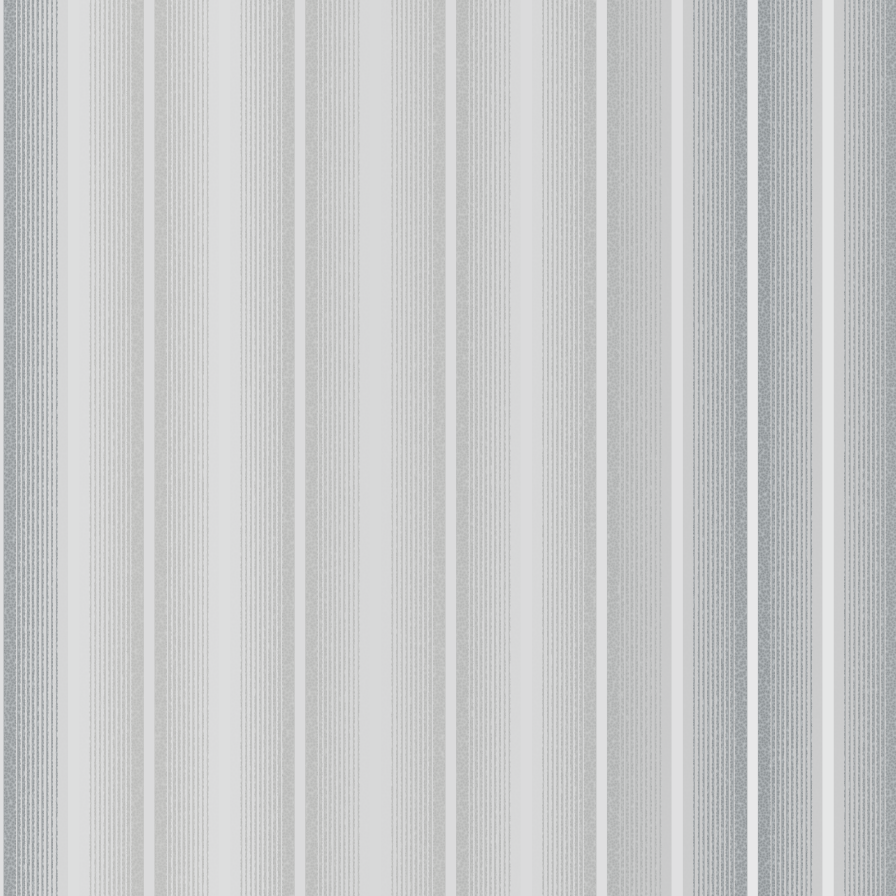
Give the GLSL for this pattern, as a Shadertoy shader.

```glsl
// Vertical wallpaper stripes: each half stripe runs from a bright slit through
// a solid ink band and a row of thinning pinstripes to a pale core. Halves are
// mirrored, tinted column by column, and given a grain of cellular noise.

const float HALF_WIDTH = 0.0842;   // half stripe, in canvas heights
const float START = -0.002;        // position of the first slit
const float SLIT_EDGE = 0.068;     // the rest are fractions of a half stripe
const float BAND_EDGE = 0.235;
const float LINE_PITCH = 0.0628;
const float LINE_COUNT = 9.0;
const float CORE_EDGE = 0.925;

// Ink depth and paper tone per half stripe; highlight tone per boundary
const float INK_DEPTH[12] = float[12](
    0.85, 0.06, 0.06, 0.12, 0.12, 0.12, 0.18, 0.22, 0.32, 0.90, 0.95, 0.82);
const float PAPER_TONE[12] = float[12](
    0.84, 0.862, 0.862, 0.86, 0.845, 0.845, 0.845, 0.845, 0.795, 0.80, 0.80, 0.80);
const float LIGHT_TONE[13] = float[13](
    0.88, 0.87, 0.86, 0.87, 0.86, 0.85, 0.86, 0.86, 0.875, 0.88, 0.91, 0.905, 0.91);

vec2 hash2(vec2 p)
{
    vec3 q = fract(p.xyx * vec3(0.1031, 0.1030, 0.0973));
    q += dot(q, q.yzx + 33.33);
    return fract((q.xx + q.yz) * q.zy);
}

// Distance to the nearest scattered point
float cellular(vec2 p)
{
    vec2 cell = floor(p), local = fract(p);
    float nearest = 2.0;
    for (int y = -1; y <= 1; y++)
    for (int x = -1; x <= 1; x++)
    {
        vec2 offset = vec2(x, y);
        vec2 delta = offset + hash2(cell + offset) - local;
        nearest = min(nearest, dot(delta, delta));
    }
    return sqrt(nearest);
}

// Smoothed step that rises where x passes the edge
float rise(float edge, float x, float px)
{
    return clamp((x - edge) / px + 0.5, 0.0, 1.0);
}

// Coverage of a thin line, also valid below one pixel
float lineCover(float dist, float halfWidth, float px)
{
    float cover = (halfWidth + 0.5 * px - abs(dist)) / px;
    return clamp(cover, 0.0, min(1.0, 2.0 * halfWidth / px));
}

// Pinstripes that thin out away from the solid band
float pinstripes(float d, float px)
{
    float row = (d - BAND_EDGE) / LINE_PITCH;
    float index = clamp(floor(row), 0.0, LINE_COUNT - 1.0);
    float halfWidth = LINE_PITCH * mix(0.35, 0.17, index / (LINE_COUNT - 1.0));
    return lineCover((row - index - 0.6) * LINE_PITCH, halfWidth, px);
}

float inkCover(float d, float px)
{
    float band = rise(SLIT_EDGE, d, px) * (1.0 - rise(BAND_EDGE, d, px));
    return max(band, pinstripes(d, px));
}

vec3 inkColour(float depth)
{
    return mix(vec3(0.777, 0.777, 0.77), vec3(0.625, 0.646, 0.658), depth);
}

vec3 paperColour(float tone)
{
    return tone * vec3(0.998, 1.0, 1.002);
}

void mainImage(out vec4 fragColor, in vec2 fragCoord)
{
    vec2 uv = fragCoord / iResolution.y;
    float px = 1.0 / (iResolution.y * HALF_WIDTH);

    // Mirrored half stripes: d is 0 at a slit and 1 at a core
    float u = (uv.x - START) / HALF_WIDTH;
    int column = int(mod(floor(u), 12.0));
    int odd = column % 2;
    float d = odd == 0 ? fract(u) : 1.0 - fract(u);

    // Grain roughens the ink edges and mottles the ink
    float grain = cellular(uv * 330.0) - 0.45;
    float blotch = cellular(uv * 110.0 + 17.0) - 0.45;
    float roughD = d + 0.009 * grain;

    float depth = INK_DEPTH[column];
    vec3 paper = paperColour(PAPER_TONE[column]) + 0.008 * grain;
    vec3 ink = inkColour(depth) + (0.05 + 0.12 * depth) * grain + 0.02 * blotch;
    vec3 colour = mix(paper, ink, inkCover(roughD, px));

    // Clean highlights over the slit and the core
    vec3 slit = paperColour(LIGHT_TONE[column + odd]);
    vec3 core = paperColour(LIGHT_TONE[column + 1 - odd]);
    colour = mix(slit, colour, rise(SLIT_EDGE, d, px));
    colour = mix(colour, core, rise(CORE_EDGE, d, px));

    fragColor = vec4(colour, 1.0);
}
```
